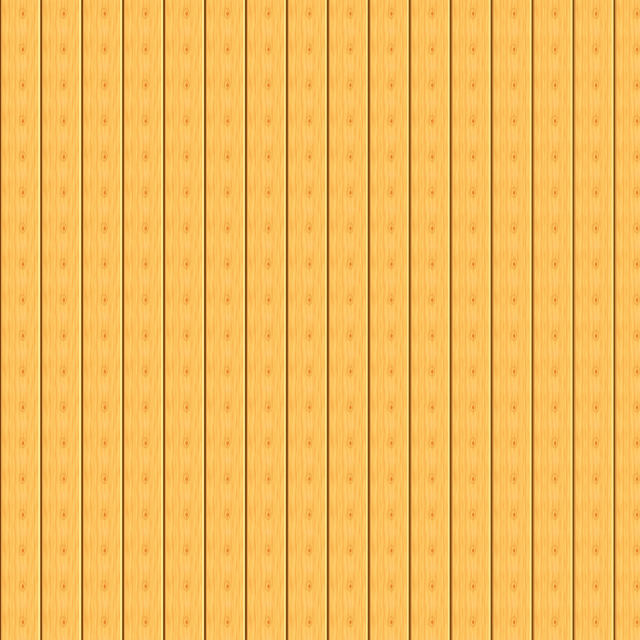
Reproduce this texture procedurally as a three.js fragment shader.

```glsl
// Golden pine boards standing side by side, with one knot per vertical repeat.
// Wrapped gradient noise, stretched lengthwise, gives thin upright grain lines
// that part around each knot; distance to the joint shapes groove and bevel.

varying vec2 vUv;

vec2 hashGradient(vec2 cell) {
  float h = fract(sin(dot(cell, vec2(127.1, 311.7))) * 4375.85);
  return vec2(cos(6.2832 * h), sin(6.2832 * h));
}

// Gradient noise that wraps vertically after rows cells
float gradientNoise(vec2 p, float rows) {
  vec2 i = floor(p);
  vec2 f = p - i;
  vec2 w = f * f * f * (f * (f * 6.0 - 15.0) + 10.0);
  float y0 = mod(i.y, rows);
  float y1 = mod(i.y + 1.0, rows);
  float a = dot(hashGradient(vec2(i.x, y0)), f);
  float b = dot(hashGradient(vec2(i.x + 1.0, y0)), f - vec2(1.0, 0.0));
  float c = dot(hashGradient(vec2(i.x, y1)), f - vec2(0.0, 1.0));
  float d = dot(hashGradient(vec2(i.x + 1.0, y1)), f - vec2(1.0));
  return mix(mix(a, b, w.x), mix(c, d, w.x), w.y);
}

float band(float dist, float inner, float outer) {
  return 1.0 - smoothstep(inner, outer, abs(dist));
}

void main() {
  // Board repeats across, knot repeats down from the top edge
  float across = vUv.x * 15.63;
  float down = (1.0 - vUv.y) * 17.88;
  vec2 cell = vec2(fract(across), fract(down));

  // Offset from the knot, in board widths
  vec2 fromKnot = vec2(cell.x - 0.55, (fract(down - 0.37 + 0.5) - 0.5) * 0.874);

  // Grain lines part slightly around the knot
  float bulge = exp(-dot(fromKnot * fromKnot, vec2(60.0, 40.0)));
  float grainX = fromKnot.x / (1.0 + 0.6 * bulge);
  float sway = 0.012 * sin(6.2832 * cell.y + 9.0 * cell.x);

  // Continuous lines, broken up by a little lengthwise variation
  float lines = sin(6.2832 * (grainX + sway) * 11.0 + 1.2 * sin(grainX * 23.0));
  float streak = gradientNoise(vec2(grainX * 15.0 + 40.3, cell.y * 2.0), 2.0);
  float grain = 0.55 * lines + 0.9 * streak;

  vec3 color = vec3(0.99, 0.76, 0.36);
  color = mix(color, vec3(0.97, 0.67, 0.28), 0.6 * smoothstep(0.2, 0.75, grain));
  color = mix(color, vec3(1.0, 0.83, 0.46), 0.6 * smoothstep(0.2, 0.75, -grain));

  // Pale patch halfway between knots
  float patchY = abs(fromKnot.y) - 0.437;
  float palePatch = exp(-fromKnot.x * fromKnot.x * 60.0 - patchY * patchY * 70.0);
  color = mix(color, vec3(0.99, 0.79, 0.48), 0.45 * palePatch);

  // Knot: narrow outline and a small reddish core set off centre
  float radius = length(fromKnot / vec2(0.068, 0.115));
  color = mix(color, vec3(0.92, 0.63, 0.25), 0.5 * band(radius - 1.0, 0.05, 0.35));
  float core = length((fromKnot - vec2(0.008, 0.012)) / vec2(0.042, 0.068));
  color = mix(color, vec3(0.90, 0.48, 0.14), 0.85 * (1.0 - smoothstep(0.35, 1.0, core)));

  // Joint: warm shade to the right, lit bevel to the left, dark groove between
  float joint = fract(across - 0.008 + 0.5) - 0.5;
  color = mix(color, vec3(0.86, 0.57, 0.27), 0.65 * band(joint - 0.032, 0.008, 0.03));
  color = mix(color, vec3(0.99, 0.91, 0.56), band(joint + 0.052, 0.01, 0.036));
  color = mix(color, vec3(0.66, 0.50, 0.20), 0.6 * band(joint + 0.02, 0.006, 0.022));
  color = mix(color, vec3(0.48, 0.26, 0.05), band(joint, 0.008, 0.03));

  gl_FragColor = vec4(color, 1.0);
}
```
